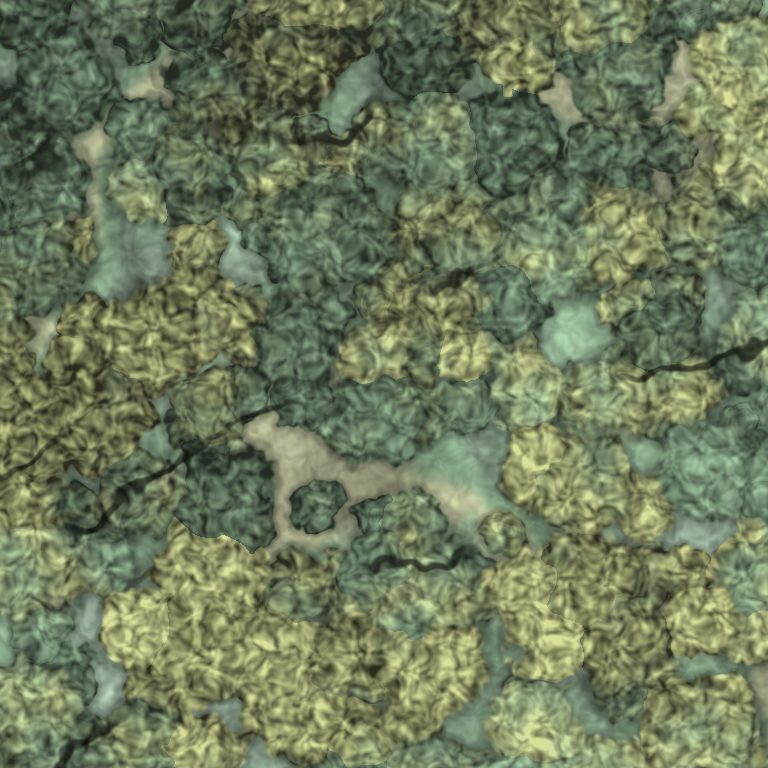
A WebGL 1 fragment shader for this texture:

```glsl
precision highp float;
// Mossy rock: rounded grainy lichen clumps over pale smooth patches, with dark cracks.

uniform vec2 u_resolution;

const vec3 COOL_TINT = vec3(0.81, 1.00, 0.81);
const vec3 OLIVE_TINT = vec3(0.97, 1.00, 0.68);
const vec3 GREY_TINT = vec3(0.87, 1.00, 0.88);
const vec3 BEIGE_TINT = vec3(0.98, 1.00, 0.80);
const float CLUMP_TONE = 0.47;
const float GROUND_TONE = 0.63;
const float LARGE_CLUMPS = 9.5;   // clumps across the canvas
const float SMALL_CLUMPS = 14.0;
const float GRAIN_SCALE = 58.0;
const float GRAIN_CONTRAST = 1.0;
const float RIM_DEPTH = 0.15;
const float CRACK_WIDTH = 0.045;
const float CRACK_DARKNESS = 0.62;
const vec2 CRACK_DIRECTION = vec2(0.85, 0.53);
const vec2 LIGHT_DRIFT = vec2(0.10, -0.15);

float hash(vec2 p) {
  vec3 q = fract(p.xyx * 0.1031);
  q += dot(q, q.yzx + 33.33);
  return fract((q.x + q.y) * q.z);
}

float cornerSlope(vec2 cell, vec2 offset) {
  float angle = 6.2832 * hash(cell);
  return dot(vec2(cos(angle), sin(angle)), offset);
}

// Gradient noise, about -0.7 to 0.7
float noise(vec2 p) {
  vec2 i = floor(p);
  vec2 f = p - i;
  vec2 w = f * f * f * (f * (f * 6.0 - 15.0) + 10.0);
  vec2 e = vec2(1.0, 0.0);
  float low = mix(cornerSlope(i, f), cornerSlope(i + e, f - e), w.x);
  float high = mix(cornerSlope(i + e.yx, f - e.yx), cornerSlope(i + 1.0, f - 1.0), w.x);
  return mix(low, high, w.y);
}

vec2 noise2(vec2 p) {
  return vec2(noise(p), noise(p + vec2(37.2, 91.7)));
}

// Fine crumbs separated by thin curly furrows
float grain(vec2 p) {
  vec2 q = p + 0.012 * noise2(p * 30.0);
  float furrow = abs(noise(q * GRAIN_SCALE * 0.75 + 11.3)) - 0.16;
  float crumbs = 0.30 * noise(q * GRAIN_SCALE) + 0.24 * noise(q * GRAIN_SCALE * 2.1);
  return GRAIN_CONTRAST * (crumbs + 0.5 * furrow);
}

// Highest clump here: x = height above its edge, y = random id, zw = centre
vec4 clumps(vec2 p, float scale, float seed) {
  vec2 q = p * scale + seed;
  q += 0.26 * noise2(q * 2.3) + 0.10 * noise2(q * 6.0);
  vec4 best = vec4(-1.0, 0.0, 0.0, 0.0);
  for (int y = -1; y <= 1; y++) {
    for (int x = -1; x <= 1; x++) {
      vec2 cell = floor(q) + vec2(float(x), float(y));
      float id = hash(cell + 5.7);
      vec2 jitter = vec2(hash(cell + 19.1), hash(cell + 43.9)) - 0.5;
      vec2 centre = cell + 0.5 + 0.7 * jitter;
      vec2 place = (centre - seed) / scale;
      float radius = mix(0.46, 0.80, hash(cell + 71.3));
      float height = 1.0 - length(q - centre) / radius;
      float present = step(0.22, hash(cell + 88.5) + 0.7 * noise(place * 4.0 + 7.0));
      height = mix(-1.0, height, present);
      if (height > best.x) best = vec4(height, id, place);
    }
  }
  return best;
}

// Colour over the ground: rgb = tint, a = tone
vec4 layClumps(vec4 below, vec2 p, float scale, float seed, float crumbs) {
  vec4 c = clumps(p, scale, seed);
  float warmth = noise(c.zw * 3.2 + 21.0) + 0.4 * (c.y - 0.5) + 0.35 * noise(p * 16.0);
  warmth = smoothstep(-0.25, 0.28, warmth);
  float tone = CLUMP_TONE + 0.22 * noise(c.zw * 3.5 + 3.0) + 0.13 * (c.y - 0.5);
  tone += 0.08 * (warmth - 0.4) + dot(p - 0.5, LIGHT_DRIFT);
  tone += 0.02 * cos(26.0 * c.x + 6.0 * noise(p * 30.0));
  tone += 0.04 * smoothstep(0.3, 0.8, c.x);
  tone -= RIM_DEPTH * (1.0 - smoothstep(0.0, 0.32, c.x));
  tone += crumbs * mix(0.75, 1.1, warmth);
  below.a *= 1.0 - 0.22 * smoothstep(-0.25, 0.02, c.x);
  vec4 clump = vec4(mix(COOL_TINT, OLIVE_TINT, warmth), tone);
  return mix(below, clump, smoothstep(0.0, 0.12, c.x));
}

vec4 ground(vec2 p, float crumbs) {
  float patches = noise(p * 5.0 + 51.0);
  float flecks = noise(p * vec2(15.0, 12.0) + 2.0 * noise2(p * 6.0));
  float tone = GROUND_TONE + 0.26 * patches + 0.20 * flecks + 0.30 * crumbs;
  float hue = noise(p * 4.0 + 63.0) + 0.3 * flecks;
  vec3 tint = mix(GREY_TINT, COOL_TINT, smoothstep(-0.3, 0.0, hue));
  return vec4(mix(tint, BEIGE_TINT, smoothstep(0.05, 0.3, hue)), tone);
}

float cracks(vec2 p) {
  vec2 across = vec2(-CRACK_DIRECTION.y, CRACK_DIRECTION.x);
  vec2 q = vec2(dot(p, CRACK_DIRECTION) * 2.2, dot(p, across) * 5.0);
  float field = noise(q + 13.4) + 0.13 * noise(p * 17.0) + 0.06 * noise(p * 42.0);
  float mask = smoothstep(0.06, 0.28, noise(p * 4.5 + 29.0));
  return mask * (1.0 - smoothstep(0.25 * CRACK_WIDTH, CRACK_WIDTH, abs(field)));
}

void main() {
  vec2 p = gl_FragCoord.xy / min(u_resolution.x, u_resolution.y);
  float crumbs = grain(p);
  vec4 surface = ground(p, crumbs);
  surface = layClumps(surface, p, SMALL_CLUMPS, 31.0, crumbs);
  surface = layClumps(surface, p, LARGE_CLUMPS, 67.0, crumbs);
  float tone = clamp(surface.a, 0.17, 0.88) * (1.0 - CRACK_DARKNESS * cracks(p));
  gl_FragColor = vec4(surface.rgb * tone, 1.0);
}
```
